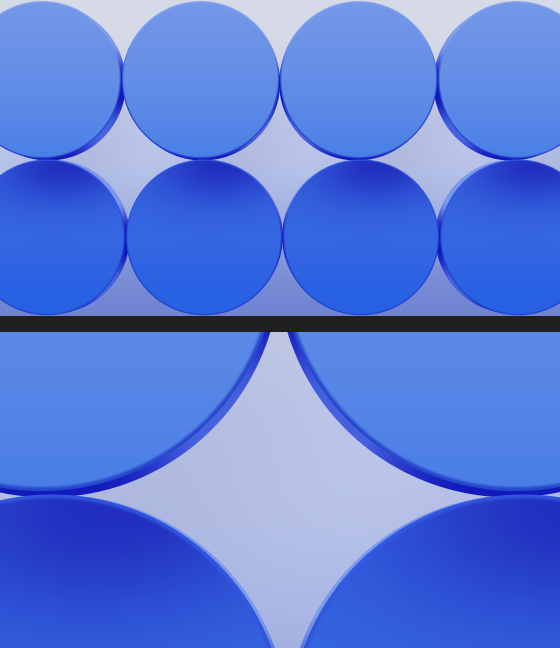
Top, the full canvas; bottom, a detail of the centre.
This pattern is drawn by a Shadertoy shader. Its source:

```glsl
const int COLUMNS = 4;
const int ROWS = 2;
const vec2 VANISHING_POINT = vec2(0.0, -0.15);

// Antialiased coverage of a signed distance
float coverage(float dist, float pixel) {
    return clamp(0.5 - dist / pixel, 0.0, 1.0);
}

// Row 0 is the lower row, row 1 the upper one
vec2 discCenter(float row, float column) {
    float spacing = mix(0.497, 0.5006, row);
    float shift = mix(0.008, -0.0012, row);
    return vec2((column - 1.5) * spacing + shift, mix(-0.2512, 0.2477, row));
}

float discRadius(float row) {
    return mix(0.2465, 0.2488, row);
}

// Pale backdrop, darkening downwards with a faint diagonal sheen
vec3 backdrop(vec2 p) {
    vec3 pale = vec3(0.84, 0.85, 0.90);
    vec3 middle = vec3(0.71, 0.75, 0.895);
    vec3 deep = vec3(0.43, 0.51, 0.82);
    vec3 color = mix(middle, pale, smoothstep(0.0, 0.42, p.y));
    color = mix(color, deep, smoothstep(0.04, -0.54, p.y));
    float sheen = sin((p.x - 0.45 * p.y) * 12.566 + 0.4);
    return color + 0.018 * sheen * smoothstep(0.4, 0.0, abs(p.y));
}

// Cylinder side, shaded by the direction it faces
vec3 wallColor(vec2 normal) {
    vec3 lit = vec3(0.48, 0.60, 0.92);
    vec3 dark = vec3(0.07, 0.10, 0.74);
    vec3 bounce = vec3(0.27, 0.38, 0.87);
    vec3 color = mix(dark, lit, smoothstep(0.05, 0.5, normal.y));
    float glow = smoothstep(-0.2, -0.6, normal.y) * smoothstep(-1.0, -0.75, normal.y);
    return mix(color, bounce, glow);
}

// Front face in unit disc coordinates
vec3 faceColor(vec2 q, float row) {
    float height = 0.5 + 0.5 * q.y;
    vec3 upper = mix(vec3(0.28, 0.49, 0.90), vec3(0.46, 0.595, 0.905), pow(height, 0.75));
    vec3 lower = mix(vec3(0.15, 0.375, 0.89), vec3(0.21, 0.40, 0.885), smoothstep(0.0, 0.55, height));
    // Soft shadow cast from above onto the lower row
    vec2 offset = (q - vec2(0.25 + 0.2 * (q.y - 0.9), 0.95)) / vec2(0.85, 0.48);
    float shadow = exp(-dot(offset, offset));
    lower = mix(lower, vec3(0.12, 0.16, 0.73), 0.92 * shadow);
    return mix(lower, upper, row);
}

// Beveled edge, bright above and dark below
vec3 rimColor(vec2 normal, float row) {
    vec3 lit = mix(vec3(0.20, 0.35, 0.89), vec3(0.54, 0.67, 0.94), row);
    vec3 dark = vec3(0.12, 0.24, 0.78);
    return mix(dark, lit, smoothstep(-0.2, 0.7, normal.y));
}

vec3 paintWall(vec3 color, vec2 p, vec2 center, float radius, float pixel) {
    vec2 back = center + 0.025 * (VANISHING_POINT - center);
    vec2 q = p - back;
    float mask = coverage(length(q) - 0.987 * radius, pixel);
    return mix(color, wallColor(q / max(length(q), 0.001)), mask);
}

vec3 paintFace(vec3 color, vec2 p, vec2 center, float radius, float row, float pixel) {
    vec2 q = p - center;
    float dist = length(q) - radius;
    float rim = smoothstep(-0.0065, -0.0015, dist);
    vec3 face = faceColor(q / radius, row);
    face = mix(face, rimColor(q / max(length(q), 0.001), row), 0.85 * rim);
    return mix(color, face, coverage(dist, pixel));
}

void mainImage(out vec4 fragColor, in vec2 fragCoord) {
    float pixel = 1.0 / iResolution.y;
    vec2 p = (fragCoord - 0.5 * iResolution.xy) * pixel;
    vec3 color = backdrop(p);

    // All sides lie behind all faces
    for (int i = 0; i < ROWS * COLUMNS; i++) {
        float row = float(i / COLUMNS);
        color = paintWall(color, p, discCenter(row, float(i % COLUMNS)), discRadius(row), pixel);
    }
    for (int i = 0; i < ROWS * COLUMNS; i++) {
        float row = float(i / COLUMNS);
        color = paintFace(color, p, discCenter(row, float(i % COLUMNS)), discRadius(row), row, pixel);
    }
    fragColor = vec4(color, 1.0);
}
```
